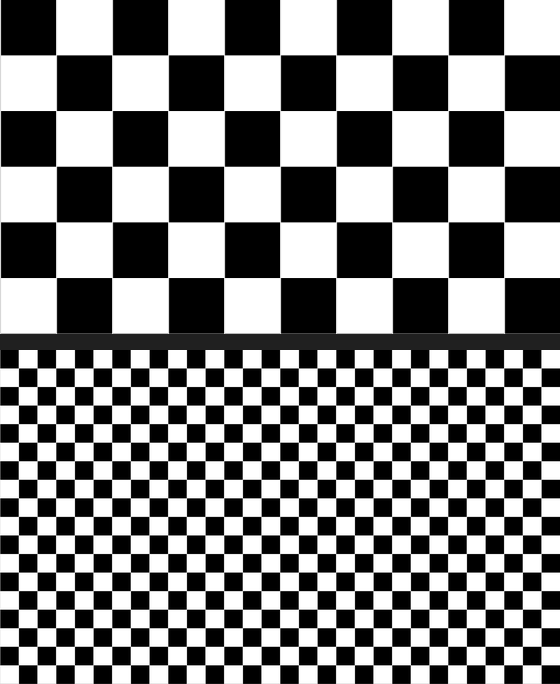
Top: one tile. Bottom: repeated 3 by 3.
This pattern is drawn by a Shadertoy shader. Its source:

```glsl
// Signed distance to the nearest cell edge, positive in even cells
vec2 edgeDistance(vec2 p) {
    return 0.5 - abs(mod(p + 0.5, 2.0) - 1.0);
}

void mainImage(out vec4 fragColor, in vec2 fragCoord) {
    // Ten columns by six rows, nudged slightly off the border
    vec2 cells = vec2(10.0, 6.0);
    vec2 pixel = cells / iResolution.xy;
    vec2 edge = edgeDistance(fragCoord * pixel - vec2(0.01, 0.005));

    // Checkerboard: product of two smoothed square waves
    vec2 side = clamp(2.0 * edge / pixel, -1.0, 1.0);
    vec3 color = vec3(0.5 + 0.5 * side.x * side.y);

    // Fine pale seam between columns
    float seam = clamp(0.5 + (0.00977 - abs(edge.x)) / pixel.x, 0.0, 1.0);
    color = mix(color, vec3(0.85), seam);

    fragColor = vec4(color, 1.0);
}
```
